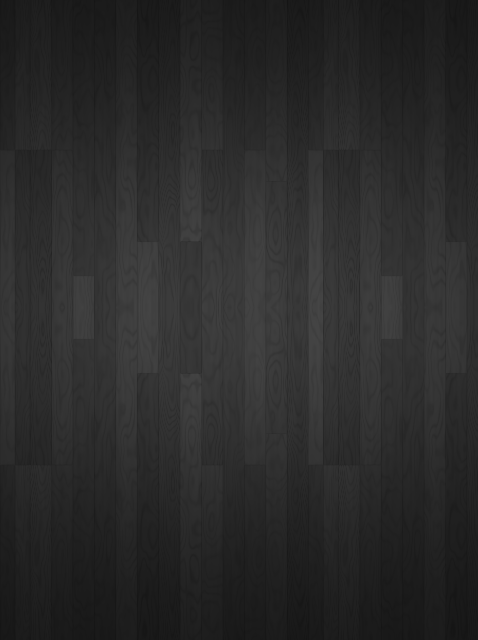
Give the GLSL for this texture, as a Shadertoy shader.

```glsl
#define PERIOD 0.645
#define ASPECT 1.342
#define MIRROR_Y 0.5195
#define NARROW 0.0488
#define WIDE 0.0695
#define SEAM_WIDTH 0.0028
#define SEAM_DARK 0.13
#define GRAIN_DARK 0.15
#define FIBRE_DARK 0.10
#define RING_COUNT 5.0
#define SHADE 0.088
#define GLOW 0.162

// Per plank: half length of the central board (2 = no joint) and its tone
const float JOINT[15] = float[15](0.512, 0.512, 0.512, 0.512, 0.103, 2.0, 2.0,
    0.214, 2.0, 0.214, 0.512, 2.0, 0.512, 0.41, 2.0);
const float TONE[15] = float[15](1.09, 0.93, 0.92, 1.03, 1.11, 0.94, 1.06,
    1.08, 0.95, 0.89, 0.96, 0.94, 1.04, 0.97, 0.91);

float hash(vec2 p) {
    vec3 q = fract(p.xyx * 0.1031);
    q += dot(q, q.yzx + 33.33);
    return fract((q.x + q.y) * q.z);
}

float noise(vec2 p) {
    vec2 i = floor(p), f = fract(p);
    f = f * f * (3.0 - 2.0 * f);
    return mix(mix(hash(i), hash(i + vec2(1, 0)), f.x),
               mix(hash(i + vec2(0, 1)), hash(i + vec2(1, 1)), f.x), f.y);
}

// Dark growth rings: arches around the plank axis, bent by noise
float growthRings(float across, float along, float plank, float seed) {
    vec2 shift = vec2(seed * 7.3, seed * 3.1);
    float c = across - 0.5;
    float eye = mod(plank, 6.0) == 2.0 ? 1.0 : 0.45 * hash(vec2(seed, 4.0));
    float field = eye * (2.5 * sqrt(along * along + 0.002) + 3.0 * c * c);
    field += 0.9 * noise(vec2(across * 1.7, along * 7.0) + shift);
    field += 0.16 * noise(vec2(across * 5.0, along * 22.0) + shift);
    float ring = 0.5 + 0.5 * sin(6.2832 * RING_COUNT * field);
    float patches = 0.35 + 0.65 * noise(vec2(across * 2.0, along * 9.0) + shift + 51.0);
    return ring * ring * ring * patches * (0.5 + 0.5 * max(eye, hash(vec2(seed, 9.0))));
}

void mainImage(out vec4 fragColor, in vec2 fragCoord) {
    vec2 uv = fragCoord / iResolution.xy;
    float x = fract(uv.x / PERIOD);
    float along = abs(uv.y - MIRROR_Y) * ASPECT / PERIOD;
    float pixel = 1.0 / (PERIOD * iResolution.x);

    // Two narrow planks, then thirteen wide ones
    bool narrow = x < 2.0 * NARROW;
    float width = narrow ? NARROW : WIDE;
    float slot = narrow ? x / NARROW : (x - 2.0 * NARROW) / WIDE;
    float across = fract(slot);
    float plank = min(floor(slot) + (narrow ? 0.0 : 2.0), 14.0);
    int id = int(plank);

    // Central board and the boards beyond its end joints
    float toJoint = along - JOINT[id];
    float outer = smoothstep(-pixel, pixel, toJoint);
    float seed = plank + 1.0 + 20.0 * step(0.0, toJoint);
    float outerTone = 1.0 - 0.8 * (TONE[id] - 1.0) + 0.06 * (hash(vec2(plank, 2.0)) - 0.5);
    float tone = mix(TONE[id], outerTone, outer);

    // Grain and fine fibres
    tone *= 1.0 - GRAIN_DARK * growthRings(across, along, plank, seed);
    float fibre = 0.6 * noise(vec2(x * 150.0, along * 14.0 + seed * 5.0))
                + 0.4 * noise(vec2(x * 60.0, along * 5.0 + seed * 9.0));
    tone *= 1.0 + FIBRE_DARK * (fibre - 0.5);

    // Seams along the planks and across their ends
    float toSide = min(across, 1.0 - across) * width;
    float soft = max(SEAM_WIDTH, pixel);
    float seam = 1.0 - smoothstep(0.0, soft, toSide);
    float endSeam = 1.0 - smoothstep(0.0, soft, abs(toJoint));
    tone *= 1.0 - SEAM_DARK * max(seam, 0.7 * endSeam);

    // Soft light pooled at mid height
    vec2 d = (uv - vec2(0.5, MIRROR_Y)) * vec2(0.45, 1.0);
    float light = SHADE + GLOW * exp(-8.0 * dot(d, d));
    fragColor = vec4(vec3(light * tone), 1.0);
}
```
